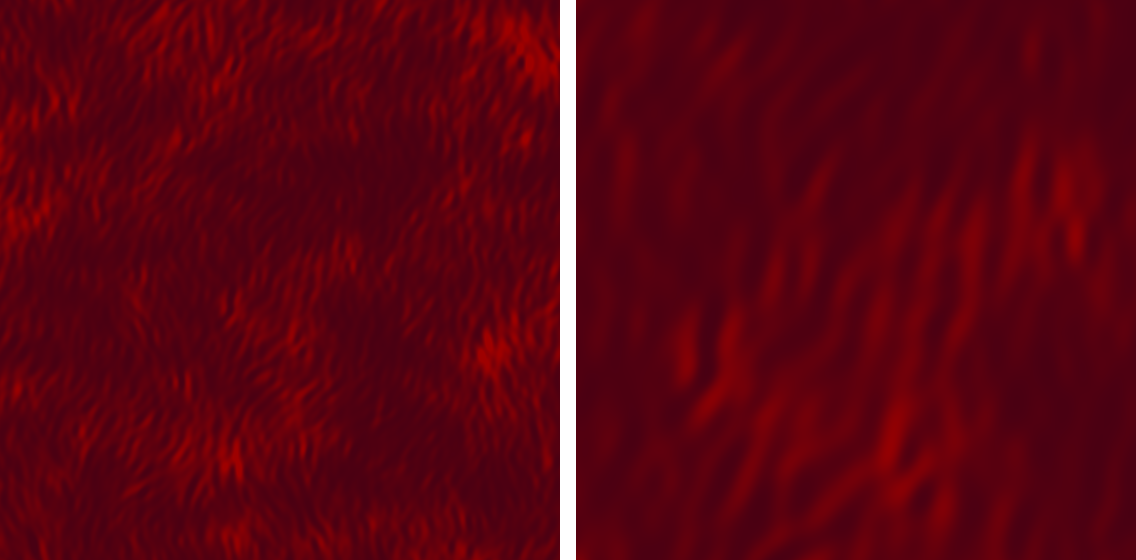
Left, the full canvas; right, a detail of the centre.
Reproduce this texture procedurally as a WebGL 2 fragment shader.

```glsl
#version 300 es
precision highp float;

uniform vec2 u_resolution;
out vec4 fragColor;

#define CELLS 27.0            // wavelet cells across the canvas
#define WAVELETS 5            // wavelets per cell
#define WAVES vec2(0.95, 1.65) // ripple frequency range, per cell
#define TILT 0.2              // mean lean from vertical, radians
#define TILT_SWING 1.1        // slow change of lean
#define TILT_JITTER 0.7       // lean spread between wavelets
#define RIPPLE 0.27           // contrast of the streaks
#define PATCH 1.8             // contrast of the broad patches
#define GLOW 0.205            // median brightness
#define DARK vec3(0.285, 0.0, 0.073)
#define BRIGHT vec3(0.62, 0.0, 0.0)

const float TAU = 6.2831853;

// Three random values in 0..1 for a lattice point and a seed
vec3 hash3(vec2 cell, int seed) {
    uvec3 v = uvec3(ivec3(ivec2(cell) + 512, seed));
    v = v * 1664525u + 1013904223u;
    v.x += v.y * v.z; v.y += v.z * v.x; v.z += v.x * v.y;
    v ^= v >> 16u;
    v.x += v.y * v.z; v.y += v.z * v.x; v.z += v.x * v.y;
    return vec3(v >> 8u) / 16777216.0;
}

float cornerSlope(vec2 cell, vec2 offset, int seed) {
    float angle = TAU * hash3(cell, seed).x;
    return dot(vec2(cos(angle), sin(angle)), offset);
}

// Gradient noise, centred on zero
float gradientNoise(vec2 p, int seed) {
    vec2 i = floor(p), f = p - i;
    vec2 w = f * f * f * (f * (f * 6.0 - 15.0) + 10.0);
    vec2 x = vec2(1.0, 0.0), y = vec2(0.0, 1.0);
    float low = mix(cornerSlope(i, f, seed), cornerSlope(i + x, f - x, seed), w.x);
    float high = mix(cornerSlope(i + y, f - y, seed), cornerSlope(i + 1.0, f - 1.0, seed), w.x);
    return mix(low, high, w.y);
}

// Sum of short oriented wave packets, scaled to about unit variance
float streaks(vec2 p) {
    vec2 home = floor(p);
    float sum = 0.0;
    for (int j = -1; j <= 1; j++)
    for (int i = -1; i <= 1; i++) {
        vec2 cell = home + vec2(i, j);
        float lean = TILT + TILT_SWING * gradientNoise(cell * 0.17 + 0.37, 90);
        for (int k = 0; k < WAVELETS; k++) {
            vec3 place = hash3(cell, 2 * k);
            vec3 shape = hash3(cell, 2 * k + 1);
            vec2 d = p - cell - place.xy;
            float window = max(0.0, 1.0 - dot(d, d));
            float angle = lean + TILT_JITTER * (shape.x - 0.5);
            float across = dot(d, vec2(cos(angle), -sin(angle)));
            float wave = cos(TAU * (across * mix(WAVES.x, WAVES.y, shape.y) + place.z));
            sum += window * window * window * wave;
        }
    }
    return sum / sqrt(0.224 * float(WAVELETS));
}

// Broad bright and dim regions
float patches(vec2 p) {
    mat2 turn = mat2(0.8, 0.6, -0.6, 0.8);
    float sum = gradientNoise(p * 4.1 + 1.7, 101);
    p = turn * p;
    sum += 0.9 * gradientNoise(p * 8.7 + 5.2, 102);
    p = turn * p;
    return sum + 0.8 * gradientNoise(p * 17.3 + 9.4, 103);
}

void main() {
    vec2 uv = gl_FragCoord.xy / u_resolution.y;

    // Squared ripple gives rounded highlights and wide dark gaps
    float ripple = max(0.0, 1.0 + RIPPLE * streaks(uv * CELLS));
    float light = GLOW * ripple * ripple * exp(PATCH * patches(uv));
    light = min(light / (1.0 + 0.5 * light), 1.0);

    fragColor = vec4(mix(DARK, BRIGHT, light), 1.0);
}
```
